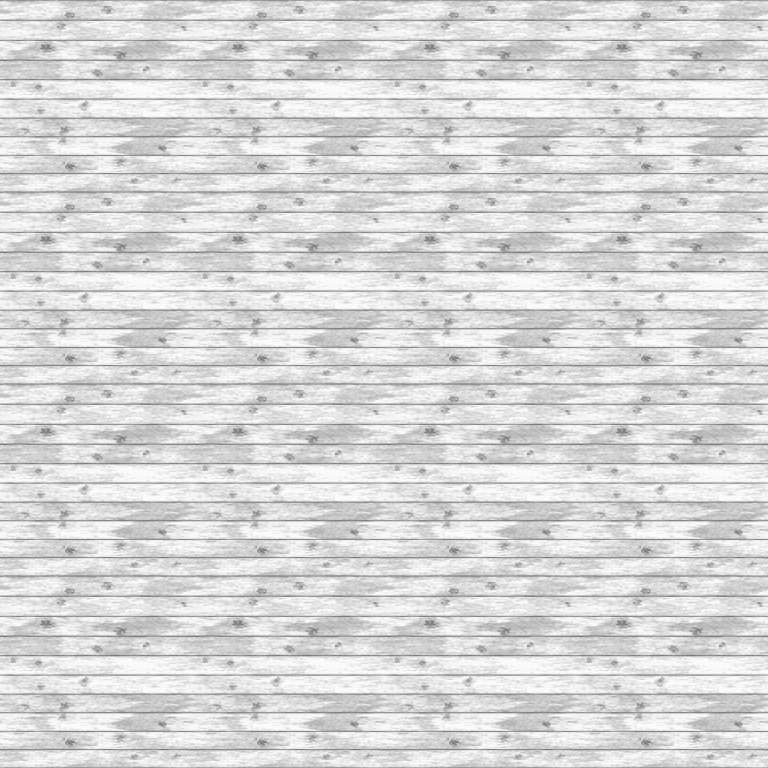
Write a Shadertoy shader that draws this texture.

```glsl
// Whitewashed horizontal wood planks with grain, knots and grey worn patches.

const float TILES = 4.0;    // repeats across and down
const float PLANKS = 10.0;  // planks in one repeat
const float PI = 3.14159;
const float JOINT_SHADE = 0.42;

// Per plank, from the top: base tone, centre of worn patch, patch strength
const vec3 TRAITS[10] = vec3[10](
    vec3(0.93, 0.88, 0.10), vec3(0.95, 0.30, 0.04),
    vec3(0.94, 0.74, 0.14), vec3(0.90, 0.15, 0.06),
    vec3(0.97, 0.60, 0.03), vec3(0.96, 0.30, 0.04),
    vec3(0.88, 0.80, 0.09), vec3(0.95, 0.78, 0.15),
    vec3(0.90, 0.35, 0.06), vec3(0.93, 0.60, 0.07));

float hash(vec2 p) {
    return fract(sin(dot(p, vec2(127.1, 311.7))) * 43758.5453);
}

// Value noise whose x axis wraps after a whole number of cells
float wrapNoise(vec2 p, float period, float seed) {
    vec2 cell = floor(p);
    vec2 f = fract(p);
    f = f * f * (3.0 - 2.0 * f);
    float x0 = mod(cell.x, period);
    float x1 = mod(cell.x + 1.0, period);
    float y = cell.y + seed * 37.0;
    return mix(mix(hash(vec2(x0, y)), hash(vec2(x1, y)), f.x),
               mix(hash(vec2(x0, y + 1.0)), hash(vec2(x1, y + 1.0)), f.x), f.y);
}

// Noise with the given cells per repeat in x and per plank in y
float grain(vec2 p, vec2 cells, float seed) {
    return wrapNoise(p * cells, cells.x, seed);
}

// Signed shortest distance on the wrapped x axis
float wrapDelta(float x, float centre) {
    return fract(x - centre + 0.5) - 0.5;
}

// Knots on one plank: x is darkness, y is the grain displacement
vec2 knots(vec2 p, float row, float ragged) {
    vec2 result = vec2(0.0);
    for (int i = 0; i < 2; i++) {
        vec2 id = vec2(row + 3.0, float(i) * 7.0 + 2.0);
        vec2 centre = vec2(hash(id), mix(0.25, 0.75, hash(id + 11.0)));
        float radius = mix(0.14, 0.26, hash(id + 23.0));
        vec2 d = vec2(wrapDelta(p.x, centre.x) * PLANKS * 0.75, p.y - centre.y);
        d.y += d.x * (hash(id + 31.0) - 0.5);
        float r = length(d) / radius + 0.9 * (ragged - 0.5);
        float core = 1.0 - smoothstep(0.1, 0.9, r);
        float ring = 1.0 - smoothstep(0.0, 0.4, abs(r - 0.9));
        float side = 0.5 + 0.5 * sin(atan(d.y, d.x) + 6.28 * hash(id + 47.0));
        float tail = exp(-abs(d.x) * 1.6 - 40.0 * d.y * d.y);
        result.x += 0.42 * core + 0.45 * ring * side * side + 0.12 * tail;
        result.y -= 0.6 * d.y * exp(-0.5 * dot(d, d) / (radius * radius));
    }
    return result;
}

// Worn area with ragged, slanted ends
float patchMask(vec2 p, float centre, float halfWidth, float ragged) {
    float x = p.x + 0.08 * (p.y - 0.5);
    float d = abs(wrapDelta(x, centre)) - halfWidth + (ragged - 0.5) * 0.35;
    return 1.0 - smoothstep(-0.05, 0.05, d);
}

// Dark joint along the top and bottom of a plank
float joint(float y, float halfWidth, float blur) {
    return 1.0 - smoothstep(halfWidth - blur, halfWidth + blur, min(y, 1.0 - y));
}

float plankShade(vec2 p, float row) {
    vec3 trait = TRAITS[int(row)];
    float speckle = grain(p, vec2(96.0, 12.0), row + 110.0);
    vec2 knot = knots(p, row, speckle);
    vec2 q = vec2(p.x, p.y + knot.y);

    // Grain, from broad stains to fine fibres
    float stain = grain(q, vec2(6.0, 2.0), row + 10.0);
    float streak = grain(q, vec2(11.0, 7.0), row + 30.0);
    float fibre = grain(q, vec2(30.0, 13.0), row + 50.0);
    float pits = smoothstep(0.74, 0.95, grain(q, vec2(26.0, 8.0), row + 70.0));
    float shade = trait.x + 0.09 * (stain - 0.5) + 0.12 * (streak - 0.5)
                + 0.11 * (fibre - 0.5) + 0.12 * (speckle - 0.5)
                - 0.16 * pits * stain;

    // Worn patches, a wide one and a narrow one
    float ragged = 0.45 * stain + 0.35 * streak + 0.2 * fibre;
    float worn = patchMask(p, trait.y, 0.14, ragged)
               + 0.8 * patchMask(p, trait.y + 0.46, 0.06, ragged);
    shade -= trait.z * worn * (0.6 + 0.8 * fibre);

    return min(shade, 0.98) - 0.55 * min(knot.x, 0.75);
}

void mainImage(out vec4 fragColor, in vec2 fragCoord) {
    vec2 uv = fragCoord / iResolution.xy;
    vec2 tile = fract(vec2(uv.x, 1.0 - uv.y) * TILES);

    // Planks grow slightly narrower down each repeat
    float level = (tile.y - 0.016 * sin(PI * tile.y)) * PLANKS;
    float row = min(floor(level), PLANKS - 1.0);
    vec2 p = vec2(tile.x, level - row);
    float shade = plankShade(p, row);

    // Joints with a soft shadow and uneven depth
    float edge = mod(floor(level + 0.5), PLANKS);
    float wear = wrapNoise(vec2(p.x * 20.0, 0.5), 20.0, edge + 90.0);
    float depth = mix(0.5, 1.0, wear);
    float pixel = TILES * PLANKS / iResolution.y;
    shade -= 0.05 * joint(p.y, 0.08, 0.08);
    shade = mix(shade, JOINT_SHADE, depth * joint(p.y, 0.03, 0.5 * pixel));

    fragColor = vec4(vec3(clamp(shade, 0.0, 1.0)), 1.0);
}
```
